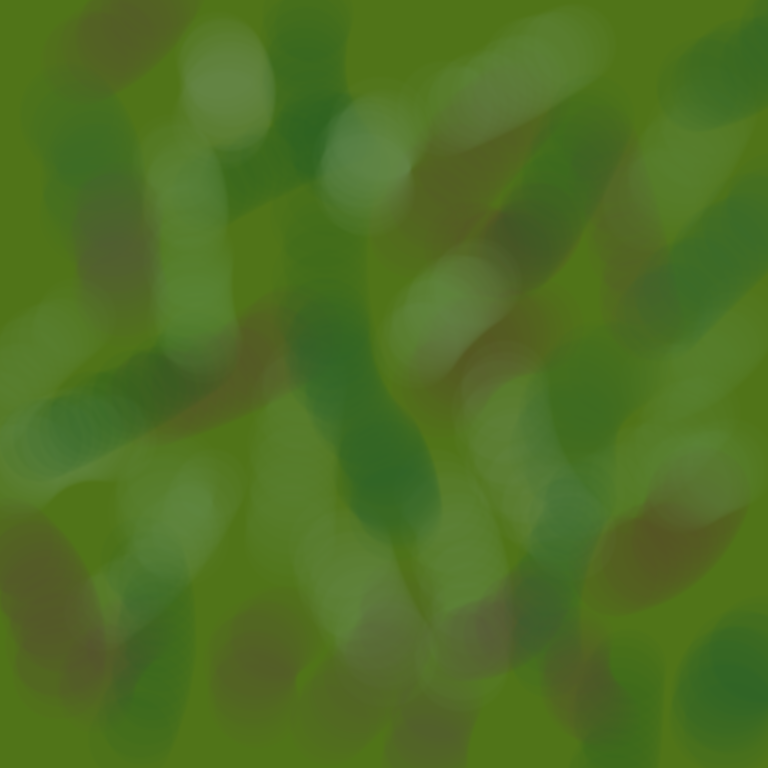
Give the GLSL for this texture, as a three.js fragment shader.

```glsl
// Soft mossy paint strokes, each a trail of translucent discs on olive green.
varying vec2 vUv;

const int STROKES = 48;
const int DABS = 16;

float hash(float n) {
  return fract(sin(n * 12.9898 + 4.137) * 43758.5453);
}

// Pigments: deep green, pale green and muted brown, each slightly varied.
vec3 pigment(float pick, float shade) {
  vec3 deepGreen = mix(vec3(0.10, 0.34, 0.11), vec3(0.15, 0.38, 0.22), shade);
  vec3 paleGreen = mix(vec3(0.36, 0.56, 0.27), vec3(0.44, 0.56, 0.38), shade);
  vec3 brown = mix(vec3(0.35, 0.24, 0.17), vec3(0.33, 0.28, 0.29), shade);
  return pick < 0.36 ? deepGreen : (pick < 0.73 ? paleGreen : brown);
}

// Lays one curved stroke over the paint below it.
vec3 paintStroke(vec3 below, vec2 p, float id) {
  // Evenly spread centres, reaching a little past the canvas.
  vec2 jitter = vec2(hash(id + 0.1), hash(id + 0.2)) - 0.5;
  vec2 centre = fract(id * vec2(0.75488, 0.56984) + 0.31);
  centre = mix(vec2(0.02), vec2(0.98, 0.92), centre) + 0.09 * jitter;
  if (distance(p, centre) > 0.25) return below;

  // Most strokes run upright or rise to the right.
  float angle = mix(0.3, 2.0, hash(id + 0.3));
  vec2 along = vec2(cos(angle), sin(angle));
  vec2 across = vec2(-along.y, along.x);
  float reach = mix(0.07, 0.25, hash(id + 0.4));
  float bend = 0.24 * (hash(id + 0.5) - 0.5);
  float radius = mix(0.046, 0.064, hash(id + 0.6));
  float strength = mix(0.04, 0.085, hash(id + 0.7)) * mix(0.65, 1.0, reach / 0.25);
  vec3 colour = pigment(hash(id + 0.8), hash(id + 0.9));

  // Overlapping dabs build up a dense core and faint ringed edges.
  for (int i = 0; i < DABS; i++) {
    float t = float(i) / float(DABS - 1) - 0.5;
    float wobble = hash(id * 31.7 + float(i)) - 0.5;
    vec2 dab = centre + along * reach * t + across * (bend * t * t + 0.012 * wobble);
    float size = radius * (1.0 + 0.2 * wobble);
    float cover = 1.0 - smoothstep(size - 0.003, size + 0.003, distance(p, dab));
    below = mix(below, colour, strength * cover);
  }
  return below;
}

void main() {
  vec3 paint = vec3(0.315, 0.455, 0.095);
  for (int i = 0; i < STROKES; i++) {
    paint = paintStroke(paint, vUv, float(i) + 1.0);
  }
  gl_FragColor = vec4(paint, 1.0);
}
```
